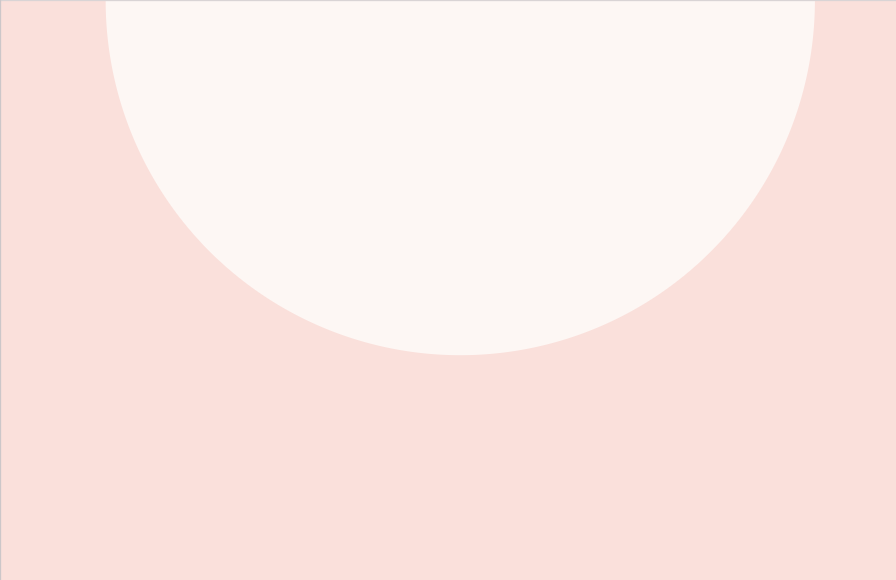
Write a Shadertoy shader that draws this background.

```glsl
const vec3 BLUSH = vec3(0.980, 0.878, 0.859);
const vec3 CREAM = vec3(0.992, 0.969, 0.957);
const vec3 TOP_LINE = vec3(0.85, 0.83, 0.835);
const vec3 LEFT_LINE = vec3(0.80, 0.78, 0.79);

// Lengths are in canvas heights; the horizontal centre is a share of the width.
const float DISC_X = 0.5137;
const float DISC_Y = 0.999;
const float DISC_RADIUS = 0.6114;
const float LINE_WIDTH = 0.002;

// Pixel coverage of a shape from its signed distance (negative inside).
float coverage(float signedDistance, float pixel) {
    return clamp(0.5 - signedDistance / pixel, 0.0, 1.0);
}

void mainImage(out vec4 fragColor, in vec2 fragCoord) {
    float pixel = 1.0 / iResolution.y;
    vec2 p = fragCoord * pixel;
    float aspect = iResolution.x * pixel;

    // Pale disc hanging from the top edge
    vec2 discCenter = vec2(DISC_X * aspect, DISC_Y);
    float disc = length(p - discCenter) - DISC_RADIUS;
    vec3 color = mix(BLUSH, CREAM, coverage(disc, pixel));

    // Hairlines along the top and left edges
    color = mix(color, TOP_LINE, coverage(1.0 - p.y - LINE_WIDTH, pixel));
    color = mix(color, LEFT_LINE, coverage(p.x - LINE_WIDTH, pixel));

    fragColor = vec4(color, 1.0);
}
```
